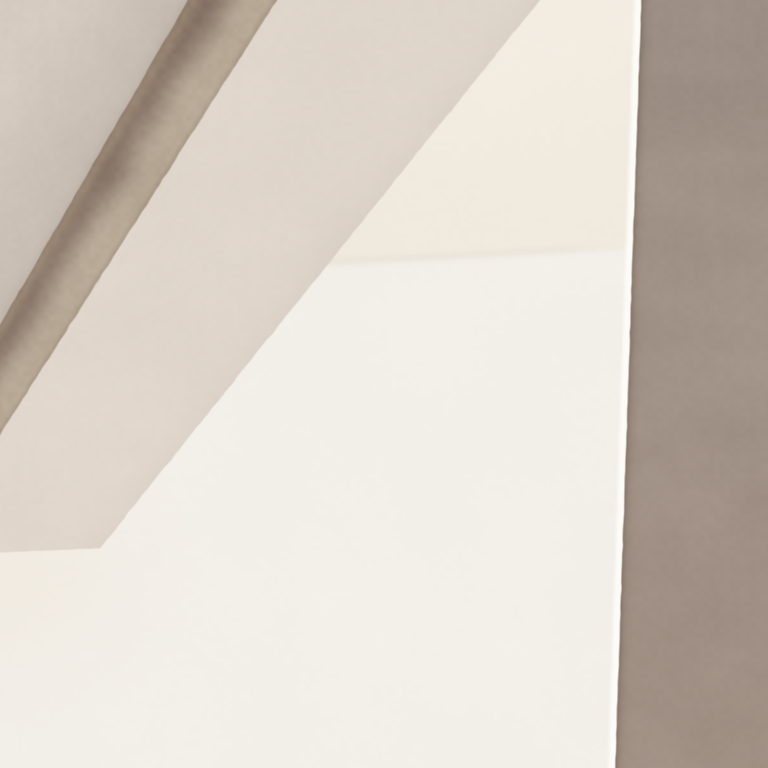
Reproduce this background procedurally as a three.js fragment shader.

```glsl
#define EDGE_SOFT 0.0016
#define EDGE_WOBBLE 0.0014
#define GRAIN 0.012
#define MOTTLE 0.022
#define WALL_LIGHT vec3(0.951, 0.938, 0.914)
#define WALL_CREAM vec3(0.939, 0.915, 0.872)
#define BEAM_COLOR vec3(0.878, 0.840, 0.798)
#define PANEL_COLOR vec3(0.785, 0.745, 0.702)
#define GROOVE_LIGHT vec3(0.715, 0.655, 0.585)
#define GROOVE_DARK vec3(0.530, 0.462, 0.405)
#define PILLAR_COLOR vec3(0.628, 0.568, 0.525)
#define RIM_COLOR vec3(0.995, 0.990, 0.975)

varying vec2 vUv;

float hash(vec2 p) {
  return fract(sin(dot(p, vec2(127.1, 311.7))) * 43758.5453);
}

float noise(vec2 p) {
  vec2 i = floor(p);
  vec2 f = fract(p);
  f = f * f * (3.0 - 2.0 * f);
  return mix(mix(hash(i), hash(i + vec2(1.0, 0.0)), f.x),
             mix(hash(i + vec2(0.0, 1.0)), hash(i + vec2(1.0, 1.0)), f.x), f.y);
}

float fbm(vec2 p) {
  float sum = 0.0;
  float amp = 0.5;
  for (int i = 0; i < 4; i++) {
    sum += amp * noise(p);
    p = p * 2.03 + 7.1;
    amp *= 0.5;
  }
  return sum;
}

// Signed distance to the line a-b, positive on the left of its direction.
float leftOf(vec2 p, vec2 a, vec2 b) {
  vec2 d = normalize(b - a);
  return d.x * (p.y - a.y) - d.y * (p.x - a.x);
}

float cover(float d) {
  return smoothstep(-EDGE_SOFT, EDGE_SOFT, d);
}

void main() {
  vec2 p = vUv;
  float wobble = (noise(p * 90.0) - 0.5) * EDGE_WOBBLE;
  float cloud = fbm(p * 9.0) - 0.47;
  float grain = noise(p * 150.0) - 0.5;

  // Back wall with a cream band above a faint, fading crease
  float crease = leftOf(p, vec2(0.449, 0.659), vec2(0.807, 0.677));
  float aboveCrease = smoothstep(-0.007, 0.005, crease);
  vec3 color = mix(WALL_LIGHT, WALL_CREAM, aboveCrease);
  color += vec3(0.012, 0.012, 0.013) * smoothstep(0.05, 0.32, crease);
  float creaseFade = 1.0 - smoothstep(0.70, 0.82, p.x);
  color -= vec3(0.020, 0.022, 0.026) * creaseFade * exp(-pow(crease / 0.006, 2.0));
  float warmCorner = length((p - vec2(0.0, 0.25)) / vec2(0.18, 0.14));
  color -= vec3(0.004, 0.014, 0.028) * exp(-warmCorner * warmCorner);
  color += cloud * 0.010 + grain * GRAIN * 0.25;

  // Broad slanted beam
  float beamSide = leftOf(p, vec2(0.130, 0.286), vec2(0.703, 1.0)) + wobble;
  float beamEnd = leftOf(p, vec2(0.0, 0.281), vec2(0.130, 0.286)) + wobble;
  float beamDist = min(beamSide, beamEnd);
  vec3 beam = BEAM_COLOR + vec3(0.010, 0.008, 0.004) * (0.7 - p.y);
  beam -= 0.022 * exp(-max(beamSide, 0.0) / 0.025);
  beam += cloud * MOTTLE + grain * GRAIN * 0.6;
  color = mix(color, beam, cover(beamDist));

  // Shaded groove between the beam and the upper panel
  float grooveLow = leftOf(p, vec2(0.0, 0.434), vec2(0.361, 1.0)) + wobble;
  float grooveHigh = -leftOf(p, vec2(0.0, 0.577), vec2(0.245, 1.0)) + wobble;
  float across = grooveHigh / max(grooveLow + grooveHigh, 0.001);
  float light = smoothstep(0.15, 0.72, across + cloud * 0.25);
  vec3 groove = mix(GROOVE_DARK, GROOVE_LIGHT, light);
  groove += vec3(0.06, 0.055, 0.045) * exp(-pow((across - 0.06) / 0.09, 2.0));
  groove -= 0.05 * smoothstep(0.90, 1.0, across);
  groove += cloud * 0.06 + grain * GRAIN * 2.0;
  color = mix(color, groove, cover(grooveLow));

  // Upper panel, lighter towards the left
  float panelDist = -grooveHigh;
  vec3 panel = PANEL_COLOR + 0.055 * smoothstep(0.0, 0.18, panelDist);
  panel -= 0.045 * exp(-max(panelDist, 0.0) / 0.008);
  panel += cloud * MOTTLE * 1.6 + grain * GRAIN;
  color = mix(color, panel, cover(panelDist));

  // Bright rim beside the pillar
  float pillarDist = -leftOf(p, vec2(0.801, 0.0), vec2(0.835, 1.0)) + wobble * 0.7;
  float rim = smoothstep(-0.013, -0.005, pillarDist);
  color = mix(color, RIM_COLOR, rim * 0.9);

  // Pillar with a thin dark edge
  vec3 pillar = PILLAR_COLOR + vec3(0.012, 0.002, -0.004) * (0.5 - p.y);
  pillar -= vec3(0.11, 0.12, 0.13) * exp(-max(pillarDist, 0.0) / 0.005);
  float streak = noise(vec2(p.x * 14.0 + p.y * 6.0, p.y * 34.0)) - 0.5;
  pillar += cloud * 0.045 + streak * 0.014 + grain * GRAIN;
  color = mix(color, pillar, cover(pillarDist));

  gl_FragColor = vec4(clamp(color, 0.0, 1.0), 1.0);
}
```
